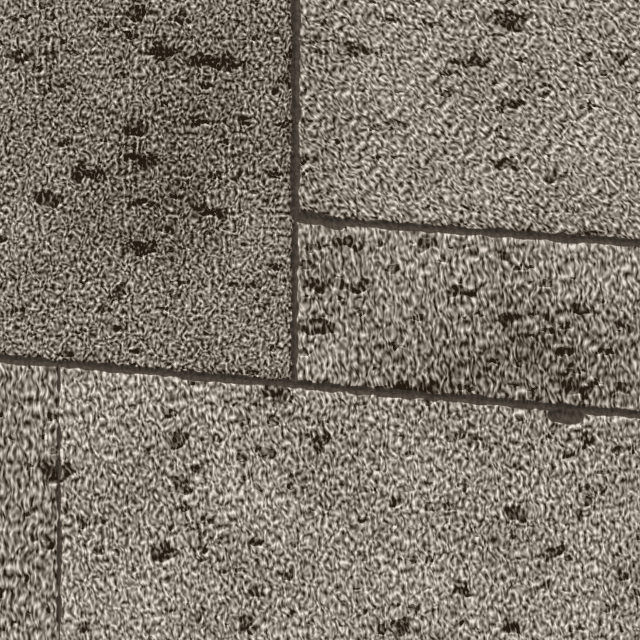
This texture is drawn by a WebGL 2 fragment shader. Its source:

```glsl
#version 300 es
precision highp float;

#define GRAIN_FREQ 185.0
#define GRAIN_GAIN 0.84
#define BASE_TONE 0.47
#define JOINT_WIDTH 0.0062
#define THIN_WIDTH 0.0024
#define RAGGED 0.0045
#define PIT_DEPTH 0.36
#define STAIN_DEPTH 0.13
#define LIGHT_OFFSET vec2(-0.0020, 0.0030)
#define DARK_STONE vec3(0.14, 0.11, 0.07)
#define LIGHT_STONE vec3(0.93, 0.89, 0.85)
#define MORTAR vec3(0.27, 0.24, 0.21)

uniform vec2 u_resolution;
out vec4 fragColor;

float hash(vec2 p) {
  return fract(sin(dot(p, vec2(127.1, 311.7))) * 43758.5453);
}

vec2 gradient(vec2 cell) {
  float a = 6.2832 * hash(cell);
  return vec2(cos(a), sin(a));
}

// Gradient noise, roughly -0.7 to 0.7
float noise(vec2 p) {
  vec2 i = floor(p), f = p - i;
  vec2 u = f * f * f * (f * (f * 6.0 - 15.0) + 10.0);
  vec2 e = vec2(1.0, 0.0);
  float low = mix(dot(gradient(i), f), dot(gradient(i + e), f - e), u.x);
  float high = mix(dot(gradient(i + e.yx), f - e.yx), dot(gradient(i + 1.0), f - 1.0), u.x);
  return mix(low, high, u.y);
}

float fbm(vec2 p) {
  float sum = 0.0, amp = 1.0;
  for (int i = 0; i < 4; i++) {
    sum += amp * noise(p);
    p = p * 2.03 + 17.3;
    amp *= 0.5;
  }
  return sum;
}

float segment(vec2 p, vec2 a, vec2 b) {
  vec2 ap = p - a, ab = b - a;
  return length(ap - ab * clamp(dot(ap, ab) / dot(ab, ab), 0.0, 1.0));
}

// Centre lines of the two sloping bed joints
float lowerBed(float x) { return 0.440 - 0.088 * x; }
float upperBed(float x) { return 0.690 - 0.070 * x; }

// Signed distance to the mortar, negative inside
float joints(vec2 p) {
  float d = segment(p, vec2(-0.1, lowerBed(-0.1)), vec2(1.1, lowerBed(1.1))) - JOINT_WIDTH;
  d = min(d, segment(p, vec2(0.463, 1.1), vec2(0.461, 0.66)) - JOINT_WIDTH * 1.1);
  d = min(d, segment(p, vec2(0.461, 0.66), vec2(0.460, 0.40)) - JOINT_WIDTH * 0.8);
  d = min(d, segment(p, vec2(0.465, upperBed(0.465)), vec2(1.1, upperBed(1.1))) - JOINT_WIDTH);
  d = min(d, segment(p, vec2(0.092, 0.432), vec2(0.093, -0.1)) - THIN_WIDTH);
  // Wide mortar at the corner and a chipped edge
  d = min(d, segment(p, vec2(0.472, 0.660), vec2(0.53, 0.651)) - JOINT_WIDTH * 1.5);
  d = min(d, segment(p, vec2(0.87, 0.353), vec2(0.90, 0.350)) - JOINT_WIDTH * 2.2);
  return d + RAGGED * (noise(p * 38.0) + 0.5 * noise(p * 95.0));
}

// Grain angle, grain stretch and tone shift of each block
vec3 blockStyle(vec2 p) {
  if (p.y < lowerBed(p.x))
    return p.x < 0.0925 ? vec3(0.0, 2.2, 0.0) : vec3(0.15, 1.6, 0.06);
  if (p.x < 0.461) return vec3(0.0, 1.15, -0.03);
  return p.y > upperBed(p.x) ? vec3(0.75, 1.5, 0.05) : vec3(0.12, 2.0, 0.03);
}

// Coverage of irregular scattered holes
float pits(vec2 p, float cells, vec2 squash, float density) {
  vec2 q = p * cells + 0.3 * vec2(noise(p * cells * 3.0), noise(p * cells * 3.0 + 40.0));
  vec2 base = floor(q);
  float cover = 0.0;
  for (int y = -1; y <= 1; y++)
    for (int x = -1; x <= 1; x++) {
      vec2 cell = base + vec2(x, y);
      vec2 centre = cell + 0.2 + 0.6 * vec2(hash(cell + 3.1), hash(cell + 8.7));
      float size = mix(0.10, 0.34, pow(hash(cell + 5.3), 2.0));
      float d = length((q - centre) * squash) - size;
      cover = max(cover, step(hash(cell + 1.9), density) * (1.0 - smoothstep(-0.06, 0.08, d)));
    }
  return cover;
}

float allPits(vec2 p, float upper) {
  vec2 squash = mix(vec2(0.9, 1.2), vec2(0.65, 1.6), upper);
  return max(pits(p, 17.0, squash, 0.30), 0.8 * pits(p + 0.37, 37.0, squash, 0.30));
}

void main() {
  vec2 p = gl_FragCoord.xy / u_resolution;
  float edge = max(0.0012, 1.0 / u_resolution.y);
  vec3 style = blockStyle(p);

  // Winding tooled grain, turned per block
  float c = cos(style.x), s = sin(style.x);
  vec2 warped = p + 0.005 * vec2(noise(p * 45.0), noise(p * 45.0 + 31.0));
  vec2 q = mat2(c, -s, s, c) * warped * GRAIN_FREQ * vec2(1.0, 1.0 / style.y);
  float grain = noise(q) + 0.4 * noise(q * 1.6 + 9.0);
  float tone = BASE_TONE + style.z + GRAIN_GAIN * grain + 0.09 * fbm(p * 7.0);

  // Broad dark stains
  float stain = exp(-dot(p - vec2(0.28, 0.77), p - vec2(0.28, 0.77)) * 45.0);
  vec2 smear = (p - vec2(0.84, 0.44)) * vec2(5.0, 17.0);
  stain += 1.3 * exp(-dot(smear, smear));
  tone -= STAIN_DEPTH * stain * (1.0 + fbm(p * 18.0));

  // Holes with a lit far rim, and one faint scratch
  float upper = step(lowerBed(p.x), p.y);
  float hole = allPits(p, upper);
  float rim = max(allPits(p + LIGHT_OFFSET, upper) - hole, 0.0);
  tone += 0.16 * rim - PIT_DEPTH * hole;
  float scratch = segment(p + 0.008 * noise(p * 14.0), vec2(0.05, 0.76), vec2(0.14, 0.88));
  tone += 0.12 * (1.0 - smoothstep(0.0, 0.003, scratch));

  // Worn block edges, lit from the upper left
  float d = joints(p);
  float slope = joints(p - LIGHT_OFFSET) - joints(p + LIGHT_OFFSET);
  tone += 0.24 * clamp(slope / 0.007, -1.0, 1.0) * exp(-max(d, 0.0) / 0.004);
  vec3 stone = mix(DARK_STONE, LIGHT_STONE, clamp(tone, 0.0, 1.0));

  // Mortar, darker along its upper side
  vec3 mortar = MORTAR * (1.0 + 0.35 * grain + 0.2 * clamp(slope / 0.007, -1.0, 1.0));
  fragColor = vec4(mix(mortar, stone, smoothstep(-edge, edge, d)), 1.0);
}
```
